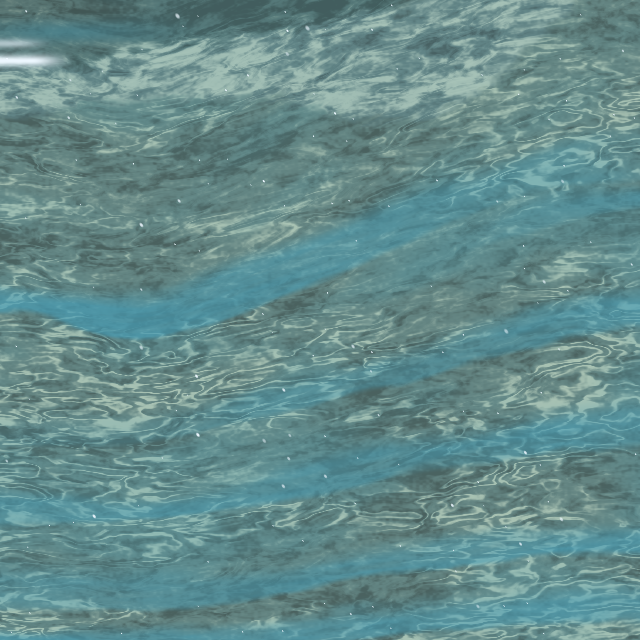
Write a Shadertoy shader that draws this texture.

```glsl
// Rippled underside of a water surface: olive-grey reflections with marbled pale
// filaments, blue streaks riding a swell, a bright glare band and tiny sparkles.
// Warped anisotropic noise is sampled in coordinates that follow the swell.

const vec3 DEEP   = vec3(0.29, 0.38, 0.37);
const vec3 MID    = vec3(0.39, 0.52, 0.51);
const vec3 PALE   = vec3(0.66, 0.76, 0.70);
const vec3 LAGOON = vec3(0.36, 0.56, 0.58);
const vec3 BLUE   = vec3(0.30, 0.59, 0.66);
const vec3 GLINT  = vec3(0.93, 0.97, 1.00);

const float FILAMENT_TURNS = 44.0;
const float SPARKLE_CELLS  = 30.0;
const float SPARKLE_SHARE  = 0.16;

// Streaks: height, half width, strength at left, strength at right
const int STREAKS = 6;
const vec4 STREAK[STREAKS] = vec4[STREAKS](
    vec4(0.530, 0.024, 1.15, 0.35), vec4(0.475, 0.015, -1.2, 0.75),
    vec4(0.338, 0.021, 0.25, 1.00), vec4(0.212, 0.014, 0.65, 0.75),
    vec4(0.078, 0.017, 0.55, 0.95), vec4(0.000, 0.014, 0.90, 0.80));

float hash(vec2 p) {
    vec3 q = fract(p.xyx * 0.1031);
    q += dot(q, q.yzx + 33.33);
    return fract((q.x + q.y) * q.z);
}

float noise(vec2 p) {
    vec2 i = floor(p), f = fract(p);
    f = f * f * f * (f * (f * 6.0 - 15.0) + 10.0);
    return mix(mix(hash(i), hash(i + vec2(1, 0)), f.x),
               mix(hash(i + vec2(0, 1)), hash(i + vec2(1, 1)), f.x), f.y);
}

float fbm(vec2 p) {
    float sum = 0.0, amp = 0.533;
    for (int i = 0; i < 4; i++) {
        sum += amp * noise(p);
        p = p * 2.03 + vec2(17.3, 9.1);
        amp *= 0.5;
    }
    return sum;
}

float bump(float x, float width) { return exp(-x * x / (width * width)); }

// Height measured along the swell, which dips at left and climbs to the right
float swellHeight(vec2 p) {
    float rise = smoothstep(0.15, 1.0, p.x) - 0.15 * bump(p.x - 0.22, 0.14);
    return p.y - rise * (0.04 + 0.25 * p.y);
}

vec3 ramp(float tone) {
    vec3 c = mix(DEEP, MID, smoothstep(0.0, 0.5, tone));
    return mix(c, PALE, smoothstep(0.45, 1.1, tone));
}

float streaks(vec2 q) {
    float sum = 0.0;
    float wobble = 0.034 * (fbm(q * vec2(5, 18) + 3.0) - 0.5);
    for (int i = 0; i < STREAKS; i++) {
        vec4 s = STREAK[i];
        float d = q.y + wobble - s.x;
        float width = s.y * (0.4 + 1.1 * noise(vec2(q.x * 4.0, float(i) * 9.7)));
        float body = smoothstep(-width - 0.008, -width + 0.004, d)
                   * (1.0 - smoothstep(width * 0.2, width + 0.022, d));
        sum = max(sum, body * clamp(mix(s.z, s.w, q.x), 0.0, 1.0));
    }
    return sum * (0.55 + 0.7 * fbm(q * vec2(7, 60) + 8.0));
}

float sparkles(vec2 p) {
    vec2 cell = floor(p * SPARKLE_CELLS);
    float size = mix(0.0010, 0.0030, pow(hash(cell + 5.1), 5.0));
    vec2 spot = 0.2 + 0.6 * vec2(hash(cell + 11.7), hash(cell + 23.9));
    vec2 d = p - (cell + spot) / SPARKLE_CELLS;
    d.x += 0.4 * d.y;
    float disc = 1.0 - smoothstep(size * 0.4, size * 1.5, length(d * vec2(1.0, 0.8)));
    return disc * step(hash(cell), SPARKLE_SHARE) * (0.5 + 0.5 * hash(cell + 31.0));
}

void mainImage(out vec4 fragColor, in vec2 fragCoord) {
    vec2 p = fragCoord / iResolution.xy;
    vec2 q = vec2(p.x, swellHeight(p));
    vec2 r = mix(p, q, 0.55);
    float upper = smoothstep(0.52, 0.64, q.y);

    // Marbled reflections: contour lines of a warped height field
    vec2 warp = vec2(fbm(r * vec2(9, 24)), fbm(r * vec2(9, 24) + 41.0)) - 0.5;
    vec2 w = r + warp * vec2(0.12, 0.028);
    float height = fbm(w * vec2(7, 28) + 2.0);
    float filament = pow(0.5 + 0.5 * sin(height * FILAMENT_TURNS), 3.0);
    float patches = smoothstep(0.40, 0.62, fbm(r * vec2(4, 11) + 29.0));
    float broad = fbm(w * vec2(5, 16) + 51.0) - 0.5;
    float fine = fbm(w * vec2(38, 105)) - 0.5;
    float dashes = noise(w * vec2(24, 95) + 6.0) - 0.5;
    float grain = noise(p * vec2(190, 250)) - 0.5;

    float tone = 0.36 + 0.62 * broad + 0.85 * fine + 0.20 * grain;
    tone += filament * (0.13 + 0.48 * patches) * mix(1.0, 0.55, upper);
    tone += dashes * upper * 0.42 * bump(p.x - 0.5, 0.38);
    tone -= 0.14 * bump(q.y - 0.45, 0.035) * smoothstep(0.2, 0.6, p.x);
    vec3 color = ramp(tone);

    // Teal haze and blue streaks tint the water but keep part of its relief
    vec3 relief = color - MID;
    float haze = smoothstep(0.36, 0.66, fbm(q * vec2(2.5, 9) + 13.0));
    color = mix(color, LAGOON + 0.65 * relief, haze * mix(0.75, 0.40, upper));
    color = mix(color, BLUE + 0.22 * relief, 0.92 * clamp(streaks(q), 0.0, 1.0));

    // Glare band between two ragged edges, darker water above it
    float ragged = 0.05 * (fbm(p * vec2(9, 22) + 4.0) - 0.5) + 0.035 * fine;
    float top = 0.90 + 0.22 * p.x * p.x + ragged;
    float bottom = 0.82 + 0.03 * bump(p.x - 0.3, 0.18)
                 + 0.20 * smoothstep(0.66, 1.0, p.x) + ragged;
    float above = smoothstep(top - 0.01, top + 0.02, p.y);
    float glare = smoothstep(bottom - 0.008, bottom + 0.014, p.y) * (1.0 - above);
    float rim = bump(p.y - bottom - 0.025, 0.04);
    float glareTone = 0.64 + 0.18 * rim + 1.2 * fine + 0.5 * broad + 0.25 * dashes
                    + 0.18 * (filament - 0.3) + 0.2 * grain;
    color = mix(color, color * 0.88, above);
    color = mix(color, BLUE * 0.9, 0.6 * above * bump(p.y - 0.95, 0.018) * bump(p.x - 0.1, 0.14));
    color = mix(color, ramp(glareTone) + vec3(-0.01, 0.0, 0.02), glare * 0.9);

    // White flare at the left edge and scattered sparkles
    float flare = bump(p.y - 0.905, 0.009) * (1.0 - smoothstep(0.05, 0.12, p.x))
                + 0.6 * bump(p.y - 0.932, 0.007) * (1.0 - smoothstep(0.02, 0.09, p.x));
    color = mix(color, GLINT, clamp(flare + sparkles(p), 0.0, 1.0));

    fragColor = vec4(color, 1.0);
}
```
